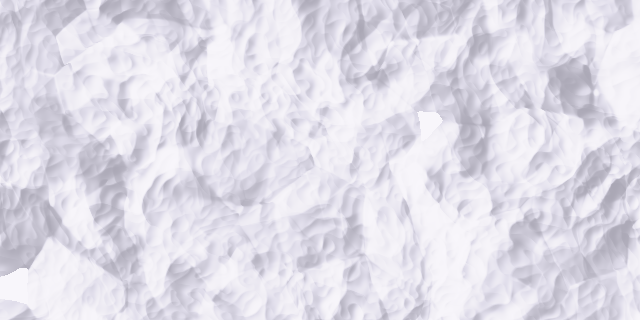
A WebGL 2 fragment shader for this texture:

```glsl
#version 300 es
precision highp float;
// Crumpled white paper: tilted facets, crossing folds and sharp wrinkles under a side light.

#define FACET_FREQ 4.0
#define FOLD_FREQ vec2(11.0, 5.5)
#define SHARD_FREQ vec2(15.0, 7.5)
#define FACET_AMOUNT 0.78
#define FOLD_AMOUNT 0.72
#define SHARD_AMOUNT 0.60
#define WRINKLE_AMOUNT 0.62
#define CURVE 0.6
#define CONTRAST 1.45
#define LIGHT_DIR vec2(-0.9, 0.436)
#define PAPER_WHITE 0.972
#define SHADE_DEPTH 0.31

uniform vec2 u_resolution;
out vec4 fragColor;

vec2 hash2(vec2 p) {
    vec3 q = fract(p.xyx * vec3(0.1031, 0.1030, 0.0973));
    q += dot(q, q.yzx + 33.33);
    return fract((q.xx + q.yz) * q.zy);
}

// Gradient noise, roughly -0.7 to 0.7
float cornerRamp(vec2 cell, vec2 offset) {
    float angle = 6.2832 * hash2(cell + 71.0).x;
    return dot(vec2(cos(angle), sin(angle)), offset);
}

float gradientNoise(vec2 p) {
    vec2 i = floor(p), f = fract(p);
    vec2 u = f * f * f * (f * (f * 6.0 - 15.0) + 10.0);
    vec2 e = vec2(1.0, 0.0);
    float low = mix(cornerRamp(i, f), cornerRamp(i + e.xy, f - e.xy), u.x);
    float high = mix(cornerRamp(i + e.yx, f - e.yx), cornerRamp(i + e.xx, f - e.xx), u.x);
    return mix(low, high, u.y);
}

vec2 noise2(vec2 p) {
    return vec2(gradientNoise(p), gradientNoise(p + vec2(37.2, 91.7)));
}

mat2 rotation(float a) {
    return mat2(cos(a), sin(a), -sin(a), cos(a));
}

// Soft Voronoi facets: xy = surface slope, z = crease strength (0 inside a facet)
vec3 facets(vec2 p, float sharpness) {
    vec2 home = floor(p);
    vec2 slope = vec2(0.0);
    float total = 0.0, squares = 0.0;
    for (int y = -2; y <= 2; y++) {
        for (int x = -2; x <= 2; x++) {
            vec2 cell = home + vec2(x, y);
            vec2 offset = p - cell - 0.05 - 0.9 * hash2(cell);
            vec2 tilt = 2.0 * hash2(cell + 19.0) - 1.0;
            float weight = exp(-sharpness * dot(offset, offset));
            slope += weight * (tilt + CURVE * offset);
            total += weight;
            squares += weight * weight;
        }
    }
    return vec3(slope / total, 1.0 - squares / (total * total));
}

// Height of sheet folded along the zero lines of noise, in three sizes
float foldedHeight(vec2 p) {
    float height = 0.0, freq = 5.5, gain = 1.0;
    for (int i = 0; i < 3; i++) {
        height += gain / freq * abs(gradientNoise(p * freq + 13.0 * float(i)));
        p = rotation(0.9) * p;
        freq *= 2.0;
        gain *= 0.85;
    }
    return height;
}

void main() {
    vec2 p = gl_FragCoord.xy / u_resolution.y + vec2(3.1, 5.7);

    // Uneven stretching; crispness and activity vary over the sheet
    vec2 q = p + 0.06 * noise2(p * 2.6) + 0.006 * noise2(p * 14.0);
    float crispness = smoothstep(-0.4, 0.25, gradientNoise(p * 4.0 + 8.0));
    float activity = smoothstep(-0.4, 0.4, gradientNoise(p * 3.2 + 40.0));

    // Large facets crossed by two sets of slanting folds
    vec3 broad = facets(rotation(0.35) * q * FACET_FREQ, mix(20.0, 75.0, crispness));
    q += 0.01 * broad.xy;
    vec3 folds = facets(rotation(-0.35) * q * FOLD_FREQ, mix(12.0, 36.0, crispness));
    vec3 shards = facets(rotation(0.5) * q * SHARD_FREQ, mix(12.0, 26.0, crispness));

    // Light on the combined slopes
    vec2 slope = FACET_AMOUNT * broad.xy + FOLD_AMOUNT * folds.xy;
    slope += SHARD_AMOUNT * mix(0.3, 1.3, activity) * shards.xy;
    float light = dot(slope, LIGHT_DIR);
    vec2 reach = 0.0035 * LIGHT_DIR;
    vec2 r = q + 0.006 * folds.xy;
    float rise = (foldedHeight(r + reach) - foldedHeight(r - reach)) / 0.007;
    light += WRINKLE_AMOUNT * mix(0.7, 1.3, activity) * rise;

    // Creases alternate between worn bright ridges and dark valleys
    light += 2.8 * gradientNoise(p * 6.0 + 15.0) * broad.z;
    light += 2.2 * gradientNoise(p * 9.0 + 63.0) * folds.z;
    light += 0.10 * gradientNoise(p * 38.0);

    // Highlights saturate, shadows keep a longer tail
    float shade = 1.0 / (1.0 + exp(1.04 * CONTRAST * light + 1.08));
    float tone = PAPER_WHITE - SHADE_DEPTH * shade;
    vec3 tint = mix(vec3(0.0, -0.008, 0.012), vec3(0.0, -0.011, 0.043), smoothstep(0.0, 0.35, shade));
    fragColor = vec4(tone + tint, 1.0);
}
```
